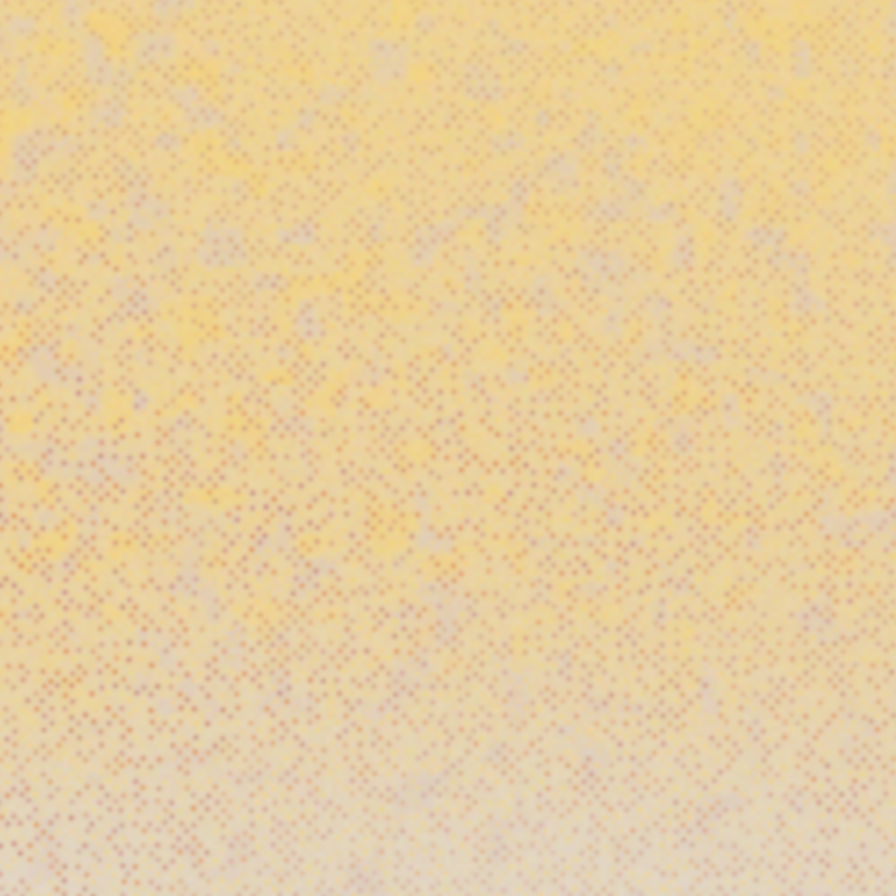
Give the GLSL for this texture, as a Shadertoy shader.

```glsl
// Warm cream paper with a faint, broken diagonal halftone of soft orange and yellow ink dots.

const vec3 PAPER_TOP    = vec3(0.930, 0.825, 0.590);
const vec3 PAPER_MIDDLE = vec3(0.915, 0.825, 0.630);
const vec3 PAPER_BOTTOM = vec3(0.885, 0.835, 0.755);
const vec3 INK_ORANGE   = vec3(0.880, 0.600, 0.400);
const vec3 INK_ROSE     = vec3(0.800, 0.580, 0.530);
const vec3 INK_TAN      = vec3(0.800, 0.650, 0.470);
const vec3 INK_YELLOW   = vec3(0.970, 0.830, 0.430);
const vec3 HAZE_LILAC   = vec3(0.860, 0.790, 0.760);

const float SCREEN_CELLS  = 88.0;  // lattice cells per canvas height
const float DOT_COVERAGE  = 0.52;  // share of cells that carry a dark dot
const float DOT_RADIUS    = 0.34;  // in cells
const float DOT_JITTER    = 0.28;  // in cells
const float DOT_STRENGTH  = 0.68;
const float YELLOW_SHARE  = 0.30;
const float BLOTCH_SCALE  = 38.0;
const float GRAIN_SCALE   = 150.0;
const float GRAIN_AMOUNT  = 0.030;

float hash(vec2 p) {
    vec3 q = fract(vec3(p.xyx) * 0.1031);
    q += dot(q, q.yzx + 33.33);
    return fract((q.x + q.y) * q.z);
}

vec2 hash2(vec2 p) {
    return vec2(hash(p + 17.3), hash(p + 71.9));
}

float noise(vec2 p) {
    vec2 cell = floor(p), f = fract(p);
    f = f * f * (3.0 - 2.0 * f);
    return mix(mix(hash(cell), hash(cell + vec2(1, 0)), f.x),
               mix(hash(cell + vec2(0, 1)), hash(cell + vec2(1, 1)), f.x), f.y);
}

// Vertical wash, palest at the lower centre, with broad uneven patches.
vec3 paper(vec2 uv) {
    float height = uv.y + 0.10 * (noise(uv * 4.0) - 0.5);
    height += 0.10 * abs(uv.x - 0.55) * (1.0 - uv.y);
    vec3 wash = mix(PAPER_BOTTOM, PAPER_MIDDLE, smoothstep(-0.02, 0.45, height));
    return mix(wash, PAPER_TOP, smoothstep(0.40, 1.0, height));
}

vec3 inkColor(float pick, float height) {
    vec3 ink = mix(INK_ORANGE, INK_ROSE, smoothstep(0.25, 0.75, pick + 0.25 * (0.5 - height)));
    return mix(ink, INK_TAN, 0.55 * smoothstep(0.45, 1.0, height));
}

// Lays soft dots from a jittered lattice turned by 45 degrees.
vec3 printDots(vec3 color, vec2 uv, float strength) {
    vec2 p = mat2(0.7071, 0.7071, -0.7071, 0.7071) * uv * SCREEN_CELLS;
    vec2 home = floor(p);
    for (int y = -1; y <= 1; y++) {
        for (int x = -1; x <= 1; x++) {
            vec2 cell = home + vec2(x, y);
            vec2 center = cell + 0.5 + DOT_JITTER * (hash2(cell) - 0.5);
            vec2 offset = (p - center) / DOT_RADIUS;
            float dotMask = exp(-dot(offset, offset));
            float kind = hash(cell + 203.7);
            float weight = mix(0.55, 1.0, hash(cell + 131.1));
            if (kind < DOT_COVERAGE) {
                vec3 ink = inkColor(hash(cell + 311.5), uv.y);
                color = mix(color, ink, dotMask * weight * strength);
            } else if (kind < DOT_COVERAGE + YELLOW_SHARE) {
                color = mix(color, INK_YELLOW, dotMask * weight * 0.35);
            }
        }
    }
    return color;
}

void mainImage(out vec4 fragColor, in vec2 fragCoord) {
    vec2 uv = fragCoord / iResolution.y;
    vec3 color = paper(uv);

    // Small blotches of yellow and lilac haze
    float yellow = smoothstep(0.55, 0.95, noise(uv * BLOTCH_SCALE));
    float lilac = smoothstep(0.55, 0.95, noise(uv * BLOTCH_SCALE + 57.0));
    float warmSide = mix(1.0, 0.6, uv.x) * smoothstep(0.05, 0.45, uv.y);
    color = mix(color, INK_YELLOW, 0.45 * yellow * warmSide);
    color = mix(color, HAZE_LILAC, 0.50 * lilac);

    // Dots fade toward the top, the right and the pale lower centre
    float fade = mix(1.0, 0.62, smoothstep(0.45, 1.0, uv.y));
    fade *= mix(1.05, 0.80, uv.x);
    vec2 glow = (uv - vec2(0.52, 0.0)) / vec2(0.35, 0.16);
    fade *= 1.0 - 0.45 * exp(-dot(glow, glow));
    fade *= mix(0.75, 1.15, noise(uv * 14.0 + 9.0));
    color = printDots(color, uv, DOT_STRENGTH * fade);

    // Fine soft colour grain
    vec2 g = uv * GRAIN_SCALE;
    vec3 grain = vec3(noise(g), noise(g + 41.0), noise(g + 83.0)) - 0.5;
    color += GRAIN_AMOUNT * grain * vec3(0.6, 0.8, 1.6);

    fragColor = vec4(clamp(color, 0.0, 1.0), 1.0);
}
```
